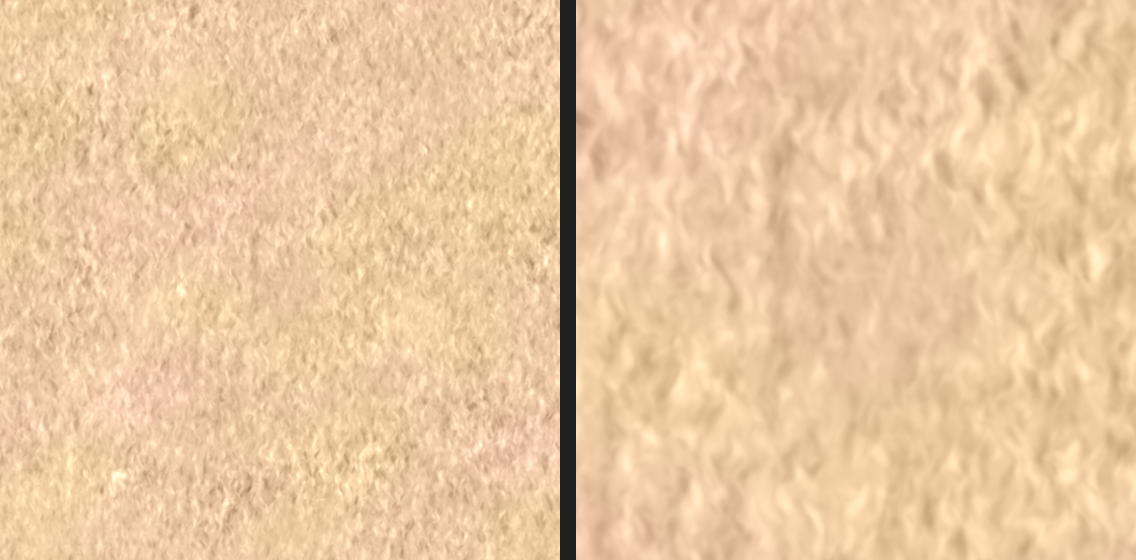
Left, the full canvas; right, a detail of the centre.
Give the GLSL for this texture, as a WebGL 1 fragment shader.

```glsl
precision highp float;
// Pale cork-like sheet: soft upright grains, faint tinted bands, sparse flecks and cracks.
uniform vec2 u_resolution;

const vec3 BASE_TAN = vec3(0.933, 0.793, 0.645);
const vec3 PINK_TO_YELLOW = vec3(-0.004, 0.016, -0.022);
const vec3 SHADE = vec3(1.0, 1.02, 1.0);

float hash(vec2 cell, float seed) {
  return fract(sin(dot(cell, vec2(127.1, 311.7)) + seed * 74.7) * 43758.5453);
}

vec2 rotate(vec2 v, float angle) {
  float c = cos(angle), s = sin(angle);
  return vec2(c * v.x - s * v.y, s * v.x + c * v.y);
}

// Cellular splat noise: one tilted oval of random tone per cell, about -1 to 1.
float grains(vec2 p, vec2 frequency, float tilt, float seed) {
  p *= frequency;
  vec2 cell = floor(p);
  float tone = 0.0;
  for (int j = -1; j <= 1; j++) {
    for (int i = -1; i <= 1; i++) {
      vec2 id = cell + vec2(float(i), float(j));
      vec2 centre = id + vec2(hash(id, seed), hash(id, seed + 1.0));
      float angle = (hash(id, seed + 2.0) - 0.5) * tilt;
      vec2 d = rotate(p - centre, angle) / vec2(0.58, 1.0);
      float oval = max(0.0, 1.0 - dot(d, d));
      tone += (2.0 * hash(id, seed + 3.0) - 1.0) * oval * oval;
    }
  }
  return tone;
}

// Sparse single marks; size is the half extent in canvas units.
float flecks(vec2 p, float frequency, vec2 size, float chance, float tilt, float seed) {
  vec2 id = floor(p * frequency);
  vec2 jitter = vec2(hash(id, seed), hash(id, seed + 1.0));
  vec2 centre = (id + mix(vec2(0.3), vec2(0.7), jitter)) / frequency;
  float angle = (hash(id, seed + 2.0) - 0.5) * tilt;
  float reach = length(rotate(p - centre, angle) / size);
  float present = step(hash(id, seed + 3.0), chance);
  float strength = mix(0.4, 1.0, hash(id, seed + 4.0));
  return present * strength * (1.0 - smoothstep(0.25, 1.0, reach));
}

// Layered sines that bend the grain outlines.
vec2 wobble(vec2 p, float amount) {
  vec2 broad = sin(p.yx * vec2(97.0, 83.0) + 3.0 * sin(p * 31.0));
  vec2 fine = sin(p.yx * vec2(263.0, 241.0) + 2.0 * sin(p * 119.0));
  return p + amount * (broad + 0.5 * fine);
}

void main() {
  vec2 uv = gl_FragCoord.xy / min(u_resolution.x, u_resolution.y);
  vec2 p = wobble(uv, 0.0016);

  // Broad bands vary brightness, hue and grain contrast.
  float band = grains(uv, vec2(5.0, 9.0), 1.0, 11.0);
  float hue = grains(uv, vec2(4.0, 7.0), 1.5, 23.0);
  float contrast = 1.0 + 0.45 * grains(uv, vec2(6.0, 10.0), 1.5, 37.0);

  // Grain in three sizes, mostly upright.
  float grain = 0.070 * grains(p, vec2(62.0, 40.0), 1.6, 41.0)
              + 0.088 * grains(p, vec2(112.0, 74.0), 1.8, 53.0)
              + 0.040 * grains(p, vec2(170.0, 130.0), 3.0, 67.0);
  float tone = grain * contrast + 0.026 * band;

  // Pale chips, dark pits and thin level cracks.
  tone += 0.10 * flecks(p, 17.0, vec2(0.013, 0.007), 0.12, 3.0, 71.0);
  tone -= 0.11 * flecks(p, 19.0, vec2(0.006, 0.012), 0.12, 2.0, 83.0);
  tone -= 0.26 * flecks(p, 9.0, vec2(0.011, 0.012), 0.05, 3.0, 97.0);
  tone -= 0.18 * flecks(p, 4.0, vec2(0.060, 0.004), 0.12, 0.3, 103.0);

  vec3 color = BASE_TAN + SHADE * tone + PINK_TO_YELLOW * hue;
  gl_FragColor = vec4(clamp(color, 0.0, 1.0), 1.0);
}
```
